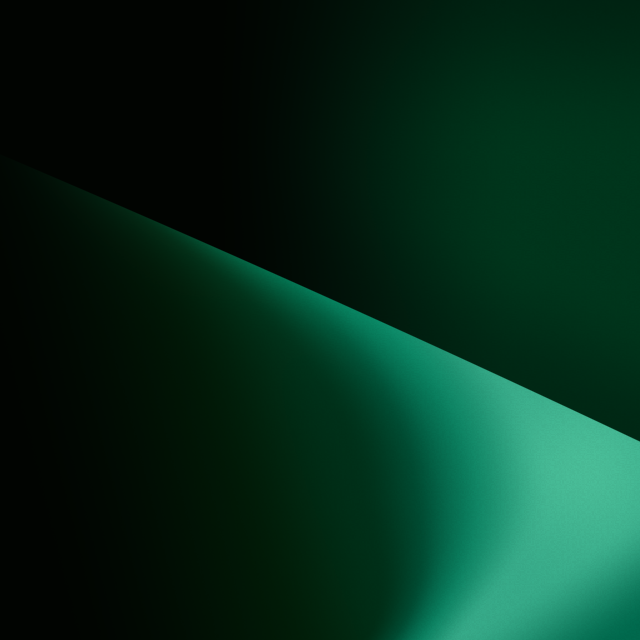
A WebGL 2 fragment shader for this background:

```glsl
#version 300 es
precision highp float;

uniform vec2 u_resolution;
out vec4 fragColor;

// Palette
const vec3 BLACK_GREEN = vec3(0.004, 0.016, 0.004);
const vec3 WALL_GREEN = vec3(0.0, 0.208, 0.108);
const vec3 MOSS = vec3(0.005, 0.135, 0.035);
const vec3 FOREST = vec3(0.0, 0.185, 0.095);
const vec3 DEEP_TEAL = vec3(0.0, 0.33, 0.23);
const vec3 TEAL = vec3(0.04, 0.50, 0.375);
const vec3 MINT = vec3(0.21, 0.66, 0.53);
const vec3 CORNER_TEAL = vec3(0.0, 0.41, 0.30);
const vec3 RIM_LIGHT = vec3(0.015, 0.16, 0.12);
const vec3 HIGHLIGHT = vec3(0.075, 0.075, 0.06);

// Fold line: height, slope and bend across the canvas
const vec3 FOLD = vec3(0.759, -0.425, -0.024);
const float FOLD_SOFTNESS = 0.0012;
const float RIM_DEPTH = 0.045;

// Curved left border of the lit area
const vec2 LIGHT_TIP = vec2(0.725, 0.21);
const float LIGHT_BEND = 1.7;

const vec2 HIGHLIGHT_CENTER = vec2(0.92, 0.27);
const float HIGHLIGHT_RADIUS = 0.13;
const float GRAIN_CELLS = 512.0;
const float GRAIN_AMOUNT = 0.035;

float hash(vec2 p) {
    return fract(sin(dot(p, vec2(127.1, 311.7))) * 43758.5453);
}

// Signed distance to the fold, positive below it
float foldDistance(vec2 p) {
    float height = FOLD.x + p.x * (FOLD.y + FOLD.z * p.x);
    float slope = FOLD.y + 2.0 * FOLD.z * p.x;
    return (height - p.y) / sqrt(1.0 + slope * slope);
}

// Dim wall above the fold, lit from the right
vec3 upperWall(vec2 p, float above) {
    float glow = smoothstep(0.32, 0.82, p.x);
    glow *= 1.0 - 0.4 * smoothstep(0.75, 1.05, p.y);
    glow *= mix(0.72, 1.0, smoothstep(0.0, 0.2, above));
    return mix(BLACK_GREEN, WALL_GREEN, glow);
}

// Glossy sheet below the fold
vec3 lowerSheet(vec2 p, float depth) {
    // Dark body, fading to black at the left
    float body = smoothstep(0.0, 0.55, p.x + 0.25 * (p.y - 0.35));
    vec3 tint = mix(MOSS, FOREST, smoothstep(0.32, 0.55, p.x + 0.35 * (p.y - 0.3)));
    vec3 color = mix(BLACK_GREEN, tint, body);

    // Light ramp, tighter towards the bottom
    float dy = p.y - LIGHT_TIP.y;
    float ramp = p.x - LIGHT_TIP.x + LIGHT_BEND * dy * dy;
    ramp /= mix(0.5, 1.0, smoothstep(0.0, 0.25, p.y));
    color = mix(color, DEEP_TEAL, smoothstep(-0.17, -0.02, ramp));
    color = mix(color, TEAL, smoothstep(-0.08, 0.035, ramp));
    color = mix(color, MINT, smoothstep(-0.005, 0.14, ramp));

    // Thin sheen along the fold
    float rim = exp(-depth / RIM_DEPTH) * smoothstep(-0.05, 0.45, p.x);
    color += RIM_LIGHT * rim * (1.0 - smoothstep(-0.1, 0.08, ramp));

    // Broad highlight and shaded lower corner
    vec2 q = (p - HIGHLIGHT_CENTER) / HIGHLIGHT_RADIUS;
    color += HIGHLIGHT * exp(-dot(q, q));
    float corner = dot(p - vec2(0.833, 0.0), vec2(0.567, -0.823));
    return mix(color, CORNER_TEAL, smoothstep(-0.07, 0.08, corner));
}

void main() {
    vec2 p = gl_FragCoord.xy / u_resolution;
    float d = foldDistance(p);
    float softness = max(FOLD_SOFTNESS, 0.7 / u_resolution.y);
    float below = smoothstep(-softness, softness, d);
    vec3 color = mix(upperWall(p, max(-d, 0.0)), lowerSheet(p, max(d, 0.0)), below);

    // Fine grain, proportional to brightness
    float grain = hash(floor(p * GRAIN_CELLS)) - 0.5;
    color *= 1.0 + GRAIN_AMOUNT * grain;
    fragColor = vec4(clamp(color, 0.0, 1.0), 1.0);
}
```
